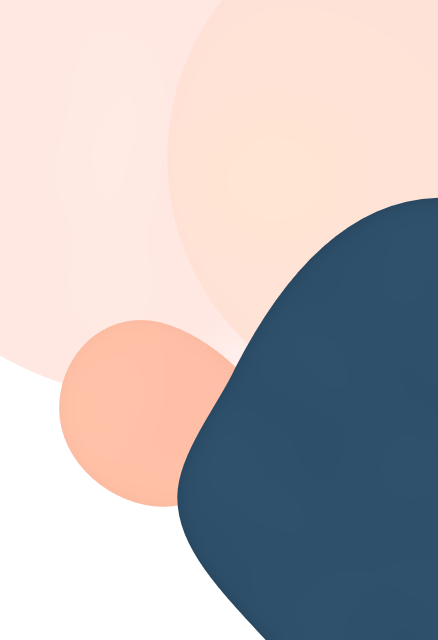
Give the GLSL for this background, as a Shadertoy shader.

```glsl
#define WHITE vec3(1.0)
#define BLUSH vec3(1.0, 0.906, 0.886)
#define PEACH vec3(0.998, 0.888, 0.843)
#define CREAM vec3(1.0, 0.898, 0.827)
#define CORAL vec3(1.0, 0.757, 0.655)
#define NAVY vec3(0.184, 0.314, 0.416)
#define CURVE_STEPS 16
#define MOTTLE_SCALE 7.0
#define RIM_WIDTH 0.012

// Gradient noise
vec2 gradientAt(vec2 cell) {
    float angle = 6.2832 * fract(sin(dot(cell, vec2(127.1, 311.7))) * 43758.5);
    return vec2(cos(angle), sin(angle));
}

float gradientNoise(vec2 p) {
    vec2 i = floor(p), f = fract(p);
    vec2 u = f * f * f * (f * (f * 6.0 - 15.0) + 10.0);
    vec2 e = vec2(1.0, 0.0);
    float low = mix(dot(gradientAt(i), f), dot(gradientAt(i + e), f - e), u.x);
    float high = mix(dot(gradientAt(i + e.yx), f - e.yx), dot(gradientAt(i + 1.0), f - 1.0), u.x);
    return mix(low, high, u.y);
}

// Signed distance to a closed chain of four cubic Bezier curves
vec2 cubic(vec2 a, vec2 b, vec2 c, vec2 d, float t) {
    float s = 1.0 - t;
    return s * s * s * a + 3.0 * s * s * t * b + 3.0 * s * t * t * c + t * t * t * d;
}

float blobDistance(vec2 p, vec2 knots[12]) {
    float nearest = 1e6, side = 1.0;
    vec2 a = knots[0];
    for (int k = 0; k < 12; k += 3) {
        for (int n = 1; n <= CURVE_STEPS; n++) {
            float t = float(n) / float(CURVE_STEPS);
            vec2 b = cubic(knots[k], knots[k + 1], knots[k + 2], knots[(k + 3) % 12], t);
            vec2 e = b - a, w = p - a;
            vec2 offset = w - e * clamp(dot(w, e) / dot(e, e), 0.0, 1.0);
            nearest = min(nearest, dot(offset, offset));
            // Flip the side at each crossing of a horizontal ray
            bool spans = (a.y > p.y) != (b.y > p.y);
            if (spans && w.x < e.x * w.y / e.y) side = -side;
            a = b;
        }
    }
    return side * sqrt(nearest);
}

float coverage(float d) {
    return clamp(0.5 - d * iResolution.y, 0.0, 1.0);
}

float glow(vec2 p, vec2 center, vec2 size) {
    vec2 q = (p - center) / size;
    return exp(-dot(q, q));
}

float rim(float d) {
    return exp(-abs(d) / RIM_WIDTH);
}

void mainImage(out vec4 fragColor, in vec2 fragCoord) {
    vec2 p = fragCoord / iResolution.y;
    float mottle = gradientNoise(p * MOTTLE_SCALE);

    vec2 coralKnots[12] = vec2[12](
        vec2(0.221, 0.500), vec2(0.146, 0.500), vec2(0.0924, 0.435),
        vec2(0.0924, 0.362), vec2(0.0924, 0.276), vec2(0.176, 0.208),
        vec2(0.2565, 0.208), vec2(0.332, 0.208), vec2(0.404, 0.297),
        vec2(0.397, 0.388), vec2(0.393, 0.4115), vec2(0.2995, 0.500));
    vec2 navyKnots[12] = vec2[12](
        vec2(0.685, 0.691), vec2(0.547, 0.6875), vec2(0.445, 0.5755),
        vec2(0.3685, 0.427), vec2(0.341, 0.367), vec2(0.277, 0.290),
        vec2(0.277, 0.223), vec2(0.277, 0.1445), vec2(0.344, 0.077),
        vec2(0.415, 0.0), vec2(0.676, -0.823), vec2(1.172, 0.691));

    float blushEdge = length(p - vec2(0.258, 0.897)) - 0.521;
    float peachEdge = length(p - vec2(0.660, 0.753)) - 0.3985;
    float coralEdge = blobDistance(p, coralKnots);
    float navyEdge = blobDistance(p, navyKnots);

    // Blush disc, warmer in the middle and pale beside the navy shape
    vec3 blush = BLUSH + vec3(0.0, 0.014, 0.006) * glow(p, vec2(0.17, 0.72), vec2(0.09, 0.28));
    blush += vec3(0.0, 0.03, 0.035) * glow(p, vec2(0.37, 0.44), vec2(0.05));
    blush += vec3(0.0, 0.006, 0.004) * mottle;
    vec3 color = mix(WHITE, blush, coverage(blushEdge));

    // Peach disc with a cream glow
    vec3 peach = mix(PEACH, CREAM, glow(p, vec2(0.43, 0.72), vec2(0.16, 0.14)));
    peach -= vec3(0.0, 0.008, 0.006) * rim(peachEdge);
    color = mix(color, peach, coverage(peachEdge));

    // Coral blob
    vec3 coral = CORAL - vec3(0.0, 0.012, 0.0) * glow(p, vec2(0.32, 0.38), vec2(0.10, 0.12));
    coral += vec3(0.0, 0.008, 0.006) * mottle - vec3(0.015, 0.02, 0.02) * rim(coralEdge);
    color = mix(color, coral, coverage(coralEdge));

    // Navy blob with a darker rim
    vec3 navy = NAVY + 0.008 * mottle - vec3(0.025, 0.03, 0.03) * rim(navyEdge);
    color = mix(color, navy, coverage(navyEdge));

    fragColor = vec4(color, 1.0);
}
```
